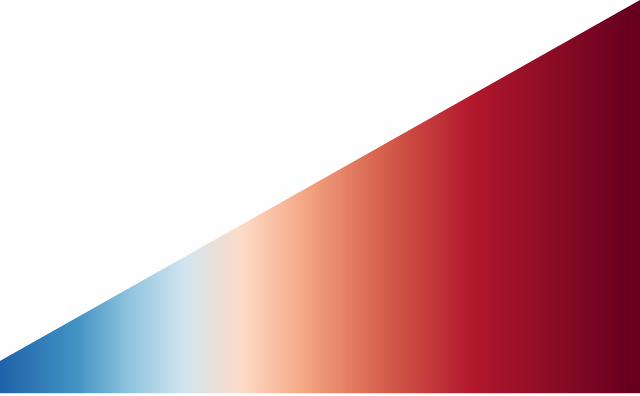
Reproduce this background procedurally as a Shadertoy shader.

```glsl
// A rising wedge on white, shaded left to right from blue through peach to dark red.

// Blends towards the next colour as x crosses one span of the ramp.
vec3 blendSpan(vec3 current, vec3 next, float start, float end, float x) {
    return mix(current, next, clamp((x - start) / (end - start), 0.0, 1.0));
}

// Diverging ramp over the canvas width.
vec3 divergingRamp(float x) {
    vec3 color = vec3(0.118, 0.384, 0.663);
    color = blendSpan(color, vec3(0.263, 0.576, 0.765), 0.000, 0.120, x);
    color = blendSpan(color, vec3(0.573, 0.773, 0.871), 0.120, 0.205, x);
    color = blendSpan(color, vec3(0.820, 0.898, 0.941), 0.205, 0.288, x);
    color = blendSpan(color, vec3(0.992, 0.859, 0.780), 0.288, 0.378, x);
    color = blendSpan(color, vec3(0.957, 0.647, 0.510), 0.378, 0.478, x);
    color = blendSpan(color, vec3(0.839, 0.376, 0.302), 0.478, 0.597, x);
    color = blendSpan(color, vec3(0.698, 0.094, 0.169), 0.597, 0.737, x);
    color = blendSpan(color, vec3(0.404, 0.000, 0.122), 0.737, 0.982, x);
    return color;
}

void mainImage(out vec4 fragColor, in vec2 fragCoord) {
    vec2 uv = fragCoord / iResolution.xy;
    float pixel = 1.0 / iResolution.y;

    // Wedge between a thin bottom margin and the sloping top edge.
    float belowSlope = mix(0.0886, 1.0, uv.x) - uv.y;
    float aboveMargin = uv.y - 0.007;
    float coverage = clamp(belowSlope / pixel + 0.5, 0.0, 1.0)
                   * clamp(aboveMargin / pixel + 0.5, 0.0, 1.0);

    vec3 paper = vec3(0.996);
    fragColor = vec4(mix(paper, divergingRamp(uv.x), coverage), 1.0);
}
```
